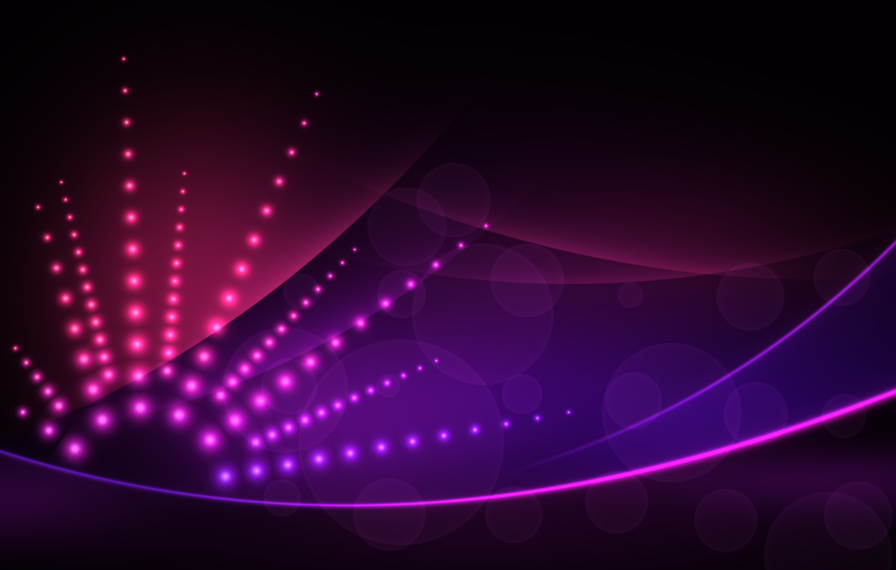
Give the GLSL for this background, as a Shadertoy shader.

```glsl
// Draws a dark violet backdrop of glowing arcs, translucent bubbles and a fan of light dots.

// Colours
const vec3 NIGHT   = vec3(0.006, 0.001, 0.008);
const vec3 PLUM    = vec3(0.12, 0.012, 0.13);
const vec3 INDIGO  = vec3(0.11, 0.008, 0.29);
const vec3 VIOLET  = vec3(0.20, 0.018, 0.25);
const vec3 RUBY    = vec3(0.42, 0.065, 0.19);
const vec3 ROSE    = vec3(0.40, 0.09, 0.23);
const vec3 MAGENTA = vec3(0.90, 0.10, 0.86);
const vec3 IRIS    = vec3(0.32, 0.07, 0.66);
const vec3 PINK    = vec3(1.00, 0.15, 0.50);
const vec3 BUBBLE  = vec3(0.36, 0.12, 0.38);

// Cubic arcs: coefficients of y in powers of (x - start)
const vec4 MAIN_ARC   = vec4(0.112, 0.0, 0.24, -0.025);
const vec4 SECOND_ARC = vec4(0.145, 0.26, 0.20, 0.24);
const vec4 RED_EDGE   = vec4(0.225, 0.375, 0.30, 0.15);
const vec4 PLUM_EDGE  = vec4(0.225, 0.12, 0.24, 0.15);
const vec4 FALL_EDGE  = vec4(0.51, 0.0, 0.26, 0.0);
const vec4 BOWL_EDGE  = vec4(0.502, 0.0, 0.29, 0.0);

// Dot fan: each ray holds its direction in degrees and its dot count
const vec2 FAN_CENTER = vec2(0.255, 0.143);
const float FAN_FIRST = 8.5, FAN_STEP = 14.2;
const vec2 RAYS[11] = vec2[11](
    vec2(10.6, 12.0), vec2(24.3, 12.0), vec2(37.8, 12.0), vec2(47.4, 12.0),
    vec2(66.8, 12.0), vec2(85.0, 12.0), vec2(92.7, 12.0), vec2(103.8, 12.0),
    vec2(106.8, 8.0), vec2(127.0, 5.0), vec2(145.0, 3.0));

// Large bubbles: centre and radius
const vec3 BUBBLES[7] = vec3[7](
    vec3(0.704, 0.224, 0.18), vec3(0.847, 0.449, 0.124), vec3(1.178, 0.276, 0.122),
    vec3(0.50, 0.316, 0.11), vec3(1.453, 0.025, 0.112), vec3(0.714, 0.602, 0.069),
    vec3(0.796, 0.649, 0.065));
const float BUBBLE_CELL = 0.2;

float pixel;

float glow(vec2 p, vec2 center, vec2 size) {
    vec2 q = (p - center) / size;
    return exp(-dot(q, q));
}

// Signed distance to a cubic arc, positive above it
float arcDistance(vec2 p, float start, vec4 c) {
    float u = p.x - start;
    float y = c.x + u * (c.y + u * (c.z + u * c.w));
    float slope = c.y + u * (2.0 * c.z + 3.0 * u * c.w);
    return (p.y - y) / sqrt(1.0 + slope * slope);
}

float above(float d) { return smoothstep(-pixel, pixel, d); }

// Light that fades upward from a sharp edge
float sheet(float d, float fade) { return above(d) * exp(-max(d, 0.0) / fade); }

float line(float d, float width) { return exp(-d * d / (width * width)); }

vec3 hash3(vec2 cell) {
    vec3 q = vec3(dot(cell, vec2(127.1, 311.7)), dot(cell, vec2(269.5, 183.3)), dot(cell, vec2(419.2, 371.9)));
    return fract(sin(q) * 43758.5);
}

float bubble(vec2 p, vec2 center, float radius) {
    float d = length(p - center) - radius;
    float rim = exp(-abs(d) / 0.005);
    return (1.0 - above(d)) * (0.22 + 0.22 * rim);
}

vec3 dotFan(vec2 p) {
    vec3 light = vec3(0.0);
    for (int i = 0; i < 11; i++) {
        bool isLong = i % 2 == 0;
        float startAngle = radians(FAN_FIRST + FAN_STEP * float(i));
        float angle = radians(RAYS[i].x);
        vec2 dir = vec2(cos(angle), sin(angle));
        vec2 start = FAN_CENTER + (isLong ? 0.142 : 0.21) * vec2(cos(startAngle), sin(startAngle));
        float spacing = isLong ? 0.0557 : 0.0316;
        float k = clamp(round(dot(p - start, dir) / spacing), 0.0, RAYS[i].y - 1.0);
        float size = (isLong ? 0.0175 : 0.0115) * (1.0 - k / RAYS[i].y) + 0.0025;
        float d = length(p - start - dir * k * spacing) / size;
        vec3 hue = mix(IRIS + vec3(0.2, 0.0, 0.2), MAGENTA, smoothstep(0.0, 2.0, float(i)));
        hue = mix(hue, PINK, smoothstep(0.22, 0.46, p.y) * smoothstep(0.75, 0.4, p.x));
        light += hue * (0.7 * exp(-d * d) + 0.25 * exp(-1.2 * d)) + vec3(0.3, 0.42, 0.3) * exp(-7.0 * d * d);
    }
    return light;
}

void mainImage(out vec4 fragColor, in vec2 fragCoord) {
    vec2 p = fragCoord / iResolution.y;
    pixel = 1.0 / iResolution.y;
    float mainD = arcDistance(p, 0.612, MAIN_ARC);
    float secondD = arcDistance(p, 0.8, SECOND_ARC);
    float redD = arcDistance(p, 0.0, RED_EDGE);
    float plumD = arcDistance(p, 0.0, PLUM_EDGE);
    float upper = above(mainD), underRed = 1.0 - above(redD);

    // Broad washes above the main arc
    vec3 wash = PLUM * glow(p, vec2(0.85, 0.48), vec2(0.5, 0.28));
    wash += INDIGO * glow(p, vec2(1.05, 0.28), vec2(0.5, 0.17));
    wash += VIOLET * glow(p, vec2(0.56, 0.25), vec2(0.32, 0.18)) * underRed;
    wash += INDIGO * 0.4 * (1.0 - above(secondD)) * smoothstep(0.85, 1.3, p.x);
    wash += RUBY * 0.25 * glow(p, vec2(1.2, 0.57), vec2(0.32, 0.14));

    // Sheets with lit edges
    wash += RUBY * glow(p, vec2(0.34, 0.49), vec2(0.23, 0.27)) * (1.0 - underRed);
    wash += ROSE * 0.85 * sheet(redD, 0.035) * glow(p, vec2(0.52, 0.54), vec2(0.24, 0.2));
    wash += VIOLET * 0.8 * sheet(plumD, 0.05) * underRed * glow(p, vec2(0.55, 0.42), vec2(0.32, 0.2));
    wash += ROSE * 0.6 * sheet(arcDistance(p, 1.43, FALL_EDGE), 0.03) * glow(p, vec2(1.0, 0.56), vec2(0.3, 0.14));
    wash += ROSE * 0.45 * sheet(arcDistance(p, 1.0, BOWL_EDGE), 0.02) * glow(p, vec2(1.1, 0.52), vec2(0.34, 0.12));

    // Dim floor below the main arc
    vec3 ground = VIOLET * 0.75 * glow(p, vec2(0.0, 0.13), vec2(0.25, 0.08));
    ground += VIOLET * 0.75 * glow(p, vec2(1.45, 0.16), vec2(0.42, 0.06));
    ground += PLUM * 0.8 * glow(p, vec2(0.85, 0.07), vec2(0.6, 0.1));
    vec3 color = NIGHT + mix(ground, wash, upper);

    // Bubbles, large then scattered
    float veil = 0.0;
    for (int i = 0; i < 7; i++) veil += bubble(p, BUBBLES[i].xy, BUBBLES[i].z);
    vec2 cell = floor(p / BUBBLE_CELL);
    vec3 rnd = hash3(cell);
    vec2 center = (cell + 0.35 + 0.3 * rnd.xy) * BUBBLE_CELL;
    veil += bubble(p, center, mix(0.02, 0.065, rnd.z)) * step(0.45, center.x) * step(center.y, 0.55);
    color += BUBBLE * veil * 0.4;

    // Bright lines: a wide ribbon with a thin core, and a fine rising line
    float sweep = smoothstep(0.2, 1.1, p.x);
    float width = mix(0.0045, 0.0085, smoothstep(0.5, 1.5, p.x));
    vec3 lineHue = mix(IRIS * 0.8, MAGENTA, sweep);
    color += lineHue * (0.5 * line(mainD, width) + 0.15 * exp(-abs(mainD) / 0.018));
    color += lineHue * 0.55 * line(mainD - 0.3 * width, 0.5 * width);
    float rise = smoothstep(0.8, 1.5, p.x);
    color += mix(IRIS, MAGENTA, 0.4) * rise * (0.75 * line(secondD, 0.0032) + 0.15 * exp(-abs(secondD) / 0.012));

    color += dotFan(p);
    fragColor = vec4(min(color, 1.0), 1.0);
}
```
